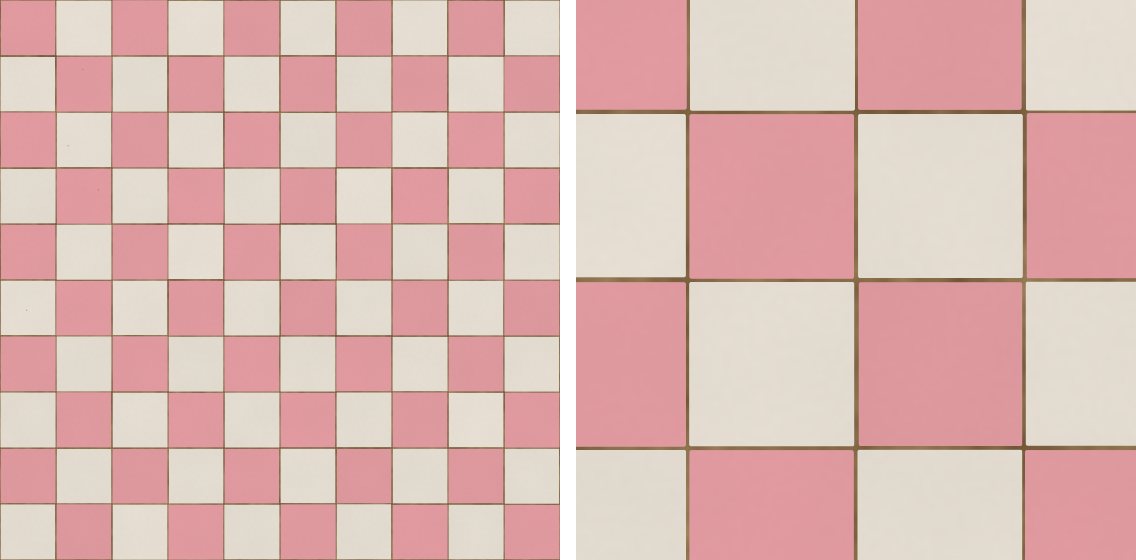
Left: the whole. Right: its middle third, enlarged.
Give the GLSL for this pattern, as a Shadertoy shader.

```glsl
const float TILES = 10.0;           // tiles across and down
const float GROUT_HALF = 0.0115;    // half the joint width, in tiles
const float EDGE_JITTER = 0.006;    // how far each tile edge strays, in tiles
const float CORNER_RADIUS = 0.012;
const float TONE_SPREAD = 0.018;    // brightness change from tile to tile
const float CLOUD_AMOUNT = 0.012;   // soft mottling of the glaze
const float GRAIN_AMOUNT = 0.008;
const float SPECK_CHANCE = 0.04;
const float SPECK_RADIUS = 0.010;
const vec3 PINK = vec3(0.872, 0.600, 0.620);
const vec3 CREAM = vec3(0.892, 0.862, 0.815);
const vec3 GROUT_LIGHT = vec3(0.62, 0.51, 0.36);
const vec3 GROUT_DARK = vec3(0.44, 0.34, 0.22);
const vec3 SPECK_COLOR = vec3(0.52, 0.43, 0.34);

vec2 hash2(vec2 p) {
    vec3 q = fract(p.xyx * vec3(0.1031, 0.1030, 0.0973));
    q += dot(q, q.yzx + 33.33);
    return fract((q.xx + q.yz) * q.zy);
}

float cornerSlope(vec2 cell, vec2 corner, vec2 f, float period) {
    float angle = 6.2831853 * hash2(mod(cell + corner, period) + 7.0).x;
    return dot(vec2(cos(angle), sin(angle)), f - corner);
}

// Gradient noise that wraps after a whole number of cells
float gradientNoise(vec2 p, float period) {
    vec2 cell = floor(p), f = fract(p);
    vec2 u = f * f * f * (f * (f * 6.0 - 15.0) + 10.0);
    float low = mix(cornerSlope(cell, vec2(0, 0), f, period),
                    cornerSlope(cell, vec2(1, 0), f, period), u.x);
    float high = mix(cornerSlope(cell, vec2(0, 1), f, period),
                     cornerSlope(cell, vec2(1, 1), f, period), u.x);
    return mix(low, high, u.y);
}

float wrappedNoise(vec2 uv, float frequency) {
    return gradientNoise(uv * frequency, frequency);
}

float roundedBox(vec2 p, vec2 halfSize, float radius) {
    vec2 d = abs(p) - halfSize + radius;
    return length(max(d, 0.0)) + min(max(d.x, d.y), 0.0) - radius;
}

void mainImage(out vec4 fragColor, in vec2 fragCoord) {
    vec2 uv = fragCoord / iResolution.xy;
    vec2 grid = uv * TILES;
    vec2 id = mod(floor(grid), TILES);
    vec2 local = fract(grid) - 0.5;
    float pixel = TILES / min(iResolution.x, iResolution.y);

    // Tile outline, slightly shifted and resized per tile
    vec2 shift = (hash2(id + 31.0) - 0.5) * EDGE_JITTER;
    vec2 resize = (hash2(id + 57.0) - 0.5) * EDGE_JITTER;
    float edge = roundedBox(local - shift, 0.5 - GROUT_HALF + resize, CORNER_RADIUS);
    float tileMask = 1.0 - smoothstep(-0.5 * pixel, 0.5 * pixel, edge);

    // Checkerboard glaze with faint tone changes
    vec3 tile = mix(CREAM, PINK, mod(id.x + id.y, 2.0));
    float tone = (hash2(id + 83.0).x - 0.5) * TONE_SPREAD;
    tone += CLOUD_AMOUNT * wrappedNoise(uv, 17.0);
    tone += GRAIN_AMOUNT * wrappedNoise(uv, 150.0);
    tile *= 1.0 + tone;

    // Rare specks in the glaze
    vec2 speckAt = (hash2(id + 11.0) - 0.5) * 0.8;
    float speck = 1.0 - smoothstep(-0.5 * pixel, 0.5 * pixel, length(local - speckAt) - SPECK_RADIUS);
    speck *= step(hash2(id + 101.0).x, SPECK_CHANCE);
    tile = mix(tile, SPECK_COLOR, 0.6 * speck);

    // Joints with uneven staining
    float stain = 0.5 + 0.7 * wrappedNoise(uv, 24.0) + 0.4 * wrappedNoise(uv, 90.0);
    vec3 grout = mix(GROUT_DARK, GROUT_LIGHT, clamp(stain, 0.0, 1.0));

    fragColor = vec4(mix(grout, tile, tileMask), 1.0);
}
```
